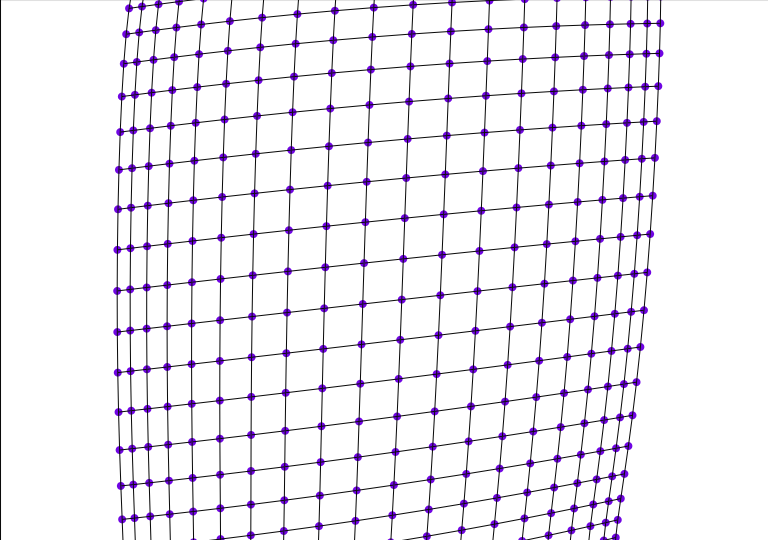
This pattern is drawn by a Shadertoy shader. Its source:

```glsl
#define COLUMNS 20.0
#define LINE_WIDTH 0.0019
#define DOT_RADIUS 0.0073
#define ROW_STEP 0.07375
#define PAPER vec3(1.0)
#define INK vec3(0.04)
#define DOT_COLOR vec3(0.44, 0.02, 0.89)
#define TOP_RULE vec3(0.88)

// Slow stretch of the sheet towards its lower rows
float curl(float row) {
    return 1.11e-7 * row * row * row * row * (row + 8.0);
}

float sheetCenter(float row) {
    return 0.7105 - 0.00259 * row;
}

float sheetHalfWidth(float row) {
    return 0.4935 - 0.00248 * row - 0.00033 * row * row + curl(row);
}

// Height (downwards) of a row at s, which runs from -1 to 1 across the sheet
float rowHeight(float s, float row) {
    float base = 0.4861 + row * (ROW_STEP - 0.00017 * row * row) + curl(row);
    float tilt = -s * (0.0527 + 0.00254 * row);
    float bulge = (0.00203 * row - 0.0028) * (1.0 - s * s);
    return base + tilt + bulge;
}

// Columns crowd together at the sides, as on a curved surface
float foreshorten(float t) {
    float q = t * t;
    return t * (1.4 - 0.504 * q + 0.104 * q * q);
}

float foreshortenSlope(float t) {
    float q = t * t;
    return 1.4 - 1.512 * q + 0.52 * q * q;
}

vec2 nodePosition(vec2 node) {
    float t = 2.0 * node.x / (COLUMNS - 1.0) - 1.0;
    float s = foreshorten(t);
    return vec2(sheetCenter(node.y) + s * sheetHalfWidth(node.y), rowHeight(s, node.y));
}

// Inverse of nodePosition by iteration
vec2 gridCoordinate(vec2 p) {
    float row = 0.0, s = 0.0, t = 0.0;
    for (int i = 0; i < 10; i++) {
        s = clamp((p.x - sheetCenter(row)) / sheetHalfWidth(row), -1.03, 1.03);
        row = clamp(row + (p.y - rowHeight(s, row)) / ROW_STEP, -11.0, 13.0);
    }
    for (int i = 0; i < 8; i++) {
        t = clamp(t - (foreshorten(t) - s) / foreshortenSlope(t), -1.1, 1.1);
    }
    return vec2((t + 1.0) * 0.5 * (COLUMNS - 1.0), row);
}

float segmentDistance(vec2 p, vec2 a, vec2 b) {
    vec2 ab = b - a;
    return length(p - a - ab * clamp(dot(p - a, ab) / dot(ab, ab), 0.0, 1.0));
}

// Pixel coverage of a thin line, correct below one pixel too
float lineCoverage(float d, float pixel) {
    float reach = (0.5 * LINE_WIDTH + 0.5 * pixel - d) / pixel;
    return clamp(reach, 0.0, min(1.0, LINE_WIDTH / pixel));
}

void mainImage(out vec4 fragColor, in vec2 fragCoord) {
    float pixel = 1.0 / iResolution.y;
    vec2 p = vec2(fragCoord.x, iResolution.y - fragCoord.y) * pixel;

    // Grid cell under this pixel
    vec2 cell = floor(gridCoordinate(p));
    cell.x = clamp(cell.x, 0.0, COLUMNS - 2.0);

    // Nearest side and nearest corner of the cell
    float lineDist = 1.0, dotDist = 1.0;
    for (int i = 0; i < 2; i++) {
        float k = float(i);
        vec2 left = nodePosition(cell + vec2(0.0, k));
        vec2 right = nodePosition(cell + vec2(1.0, k));
        vec2 upper = nodePosition(cell + vec2(k, 0.0));
        vec2 lower = nodePosition(cell + vec2(k, 1.0));
        lineDist = min(lineDist, segmentDistance(p, left, right));
        lineDist = min(lineDist, segmentDistance(p, upper, lower));
        dotDist = min(dotDist, min(length(p - left), length(p - right)));
    }

    // Rules along the top and left borders
    vec3 color = mix(PAPER, TOP_RULE, lineCoverage(abs(p.y - 0.5 * LINE_WIDTH), pixel));
    color = mix(color, INK, lineCoverage(abs(p.x - 0.5 * LINE_WIDTH), pixel));

    // Dots, with the grid lines crossing over them
    color = mix(color, DOT_COLOR, clamp(0.5 + (DOT_RADIUS - dotDist) / pixel, 0.0, 1.0));
    color = mix(color, INK, lineCoverage(lineDist, pixel));
    fragColor = vec4(color, 1.0);
}
```
